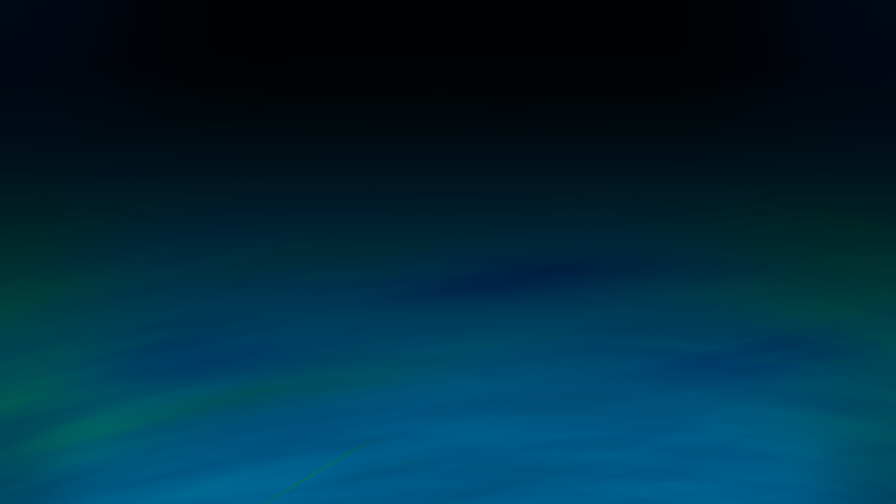
Give the GLSL for this background, as a WebGL 1 fragment shader.

```glsl
precision highp float;
// A dark sea-like backdrop: black above, deep blue below, with green glows
// at the sides. Stretched gradient noise, bent along a wide arch and along
// a rising slant, makes the brushed streaks.

uniform vec2 u_resolution;

const vec3 DEEP_BLUE = vec3(0.0, 0.365, 0.550);
const vec3 SEA_GREEN = vec3(0.0, 0.410, 0.340);
const vec3 INK_BLUE = vec3(0.0, 0.215, 0.500);
const vec3 NIGHT = vec3(0.0, 0.004, 0.008);
const vec3 CORNER_BLUE = vec3(0.0, 0.025, 0.075);
const vec3 STROKE_GREEN = vec3(0.02, 0.45, 0.30);
const float FADE_TOP = 0.92;      // height where the blue has faded out
const float ARCH_CENTER = 1.10;   // crest of the arched streaks
const float ARCH_BEND = 0.16;
const float SLANT = 0.20;         // slope of the rising streaks
const float STREAK_LIGHT = 0.16;
const float STREAK_HUE = 0.32;
const int STROKES = 9;

float hash(float n) {
  return fract(sin(n * 91.345) * 4375.85);
}

vec2 gradient(vec2 cell) {
  float angle = 6.2832 * fract(sin(dot(cell, vec2(127.1, 311.7))) * 4375.85);
  return vec2(cos(angle), sin(angle));
}

float gradientNoise(vec2 p) {
  vec2 i = floor(p);
  vec2 f = p - i;
  vec2 w = f * f * f * (f * (f * 6.0 - 15.0) + 10.0);
  float a = dot(gradient(i), f);
  float b = dot(gradient(i + vec2(1, 0)), f - vec2(1, 0));
  float c = dot(gradient(i + vec2(0, 1)), f - vec2(0, 1));
  float d = dot(gradient(i + vec2(1, 1)), f - vec2(1, 1));
  return 1.4 * mix(mix(a, b, w.x), mix(c, d, w.x), w.y);
}

// Layered noise, stretched along x; each layer is shaped to a brush edge.
float streaks(vec2 p) {
  float sum = 0.0;
  float weight = 0.55;
  vec2 q = p * vec2(1.5, 11.0);
  for (int i = 0; i < 4; i++) {
    float n = gradientNoise(q);
    sum += weight * (0.5 * n + smoothstep(-0.12, 0.22, n) - 0.5);
    q = q * vec2(1.5, 2.0) + vec2(7.3, 3.1);
    weight *= 0.55;
  }
  return sum;
}

// Soft elliptical patch, tilted by a slope.
float patchGlow(vec2 p, vec2 center, vec2 radius, float slope) {
  vec2 d = p - center;
  d.y -= slope * d.x;
  d /= radius;
  return exp(-dot(d, d));
}

// Thin tapering stroke between two points.
float stroke(vec2 p, vec2 a, vec2 b, float width) {
  vec2 ab = b - a;
  float t = clamp(dot(p - a, ab) / dot(ab, ab), 0.0, 1.0);
  float d = length(p - a - ab * t);
  return (1.0 - smoothstep(0.0, width, d)) * smoothstep(0.0, 0.3, t) * smoothstep(1.0, 0.8, t);
}

void main() {
  vec2 uv = gl_FragCoord.xy / u_resolution;
  vec2 p = gl_FragCoord.xy / u_resolution.y;
  float wide = u_resolution.x / u_resolution.y;

  // Streak fields
  float fromCrest = p.x - ARCH_CENTER;
  float arched = streaks(vec2(p.x, p.y + ARCH_BEND * fromCrest * fromCrest));
  float slanted = streaks(vec2(p.x, p.y - SLANT * p.x) + vec2(4.7, 8.2));
  float streak = mix(arched, slanted, 0.4);
  vec2 q = uv + vec2(0.0, 0.025 * streak);

  // Side glows and slanted patches
  float green = 0.80 * patchGlow(q, vec2(-0.02, 0.48), vec2(0.14, 0.17), 0.1);
  green += 0.60 * patchGlow(q, vec2(0.03, 0.19), vec2(0.19, 0.17), 0.2);
  green += 0.50 * patchGlow(q, vec2(0.29, 0.21), vec2(0.18, 0.035), 0.38);
  green += 0.35 * patchGlow(q, vec2(0.38, 0.50), vec2(0.16, 0.04), 0.25);
  green += 0.65 * patchGlow(q, vec2(0.95, 0.50), vec2(0.19, 0.18), 0.0);
  green += 0.45 * patchGlow(q, vec2(1.02, 0.22), vec2(0.14, 0.25), 0.0);
  float ink = 0.75 * patchGlow(q, vec2(0.56, 0.44), vec2(0.14, 0.035), 0.15);
  ink += 0.55 * patchGlow(q, vec2(0.20, 0.29), vec2(0.13, 0.05), 0.2);
  ink += 0.50 * patchGlow(q, vec2(0.82, 0.29), vec2(0.14, 0.05), -0.05);

  // Vertical fade and hue
  float level = 1.0 - smoothstep(-0.02, FADE_TOP, q.y);
  level *= 1.0 + STREAK_LIGHT * streak;
  float hue = clamp(green + STREAK_HUE * streak * (0.4 + green), 0.0, 1.0);
  vec3 color = mix(DEEP_BLUE, SEA_GREEN, hue);
  color = mix(color, INK_BLUE, clamp(ink * (1.0 - 0.5 * streak), 0.0, 1.0));
  color = NIGHT + color * level;

  // Blue upper corners and dimmer lower ones
  float side = abs(2.0 * uv.x - 1.0);
  color += CORNER_BLUE * smoothstep(0.45, 1.0, side) * smoothstep(0.55, 1.0, uv.y);
  color *= 1.0 - 0.22 * smoothstep(0.75, 1.0, side) * smoothstep(0.35, 0.0, uv.y);

  // One clear stroke at the bottom, then faint scattered ones
  float lines = 0.5 * stroke(p, vec2(0.49, -0.02), vec2(0.75, 0.135), 0.005);
  for (int i = 0; i < STROKES; i++) {
    float n = float(i) + 1.0;
    vec2 a = vec2(wide * hash(n), 0.48 * hash(n + 20.0));
    float tilt = 0.3 * (ARCH_CENTER - a.x) + 0.15 * hash(n + 40.0);
    vec2 b = a + vec2(1.0, tilt) * (0.12 + 0.2 * hash(n + 60.0));
    lines += 0.14 * stroke(p, a, b, 0.004);
  }
  color = mix(color, STROKE_GREEN * level, clamp(lines, 0.0, 1.0));
  gl_FragColor = vec4(color, 1.0);
}
```
